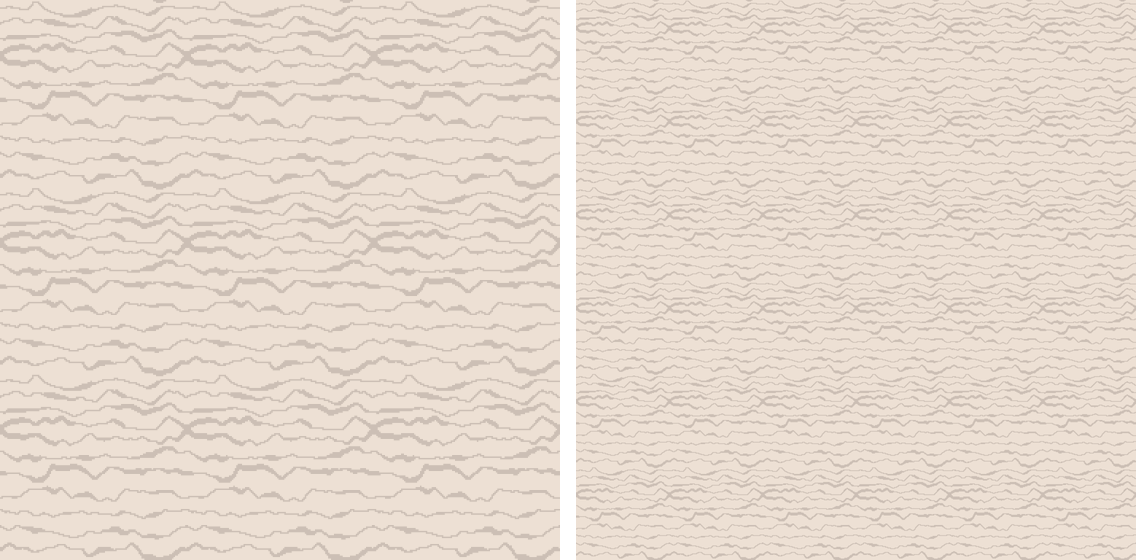
Left: one tile. Right: repeated 2 by 2.
Give the GLSL for this pattern, as a three.js fragment shader.

```glsl
varying vec2 vUv;

const float CELLS = 128.0; // grid cells along one tile
const float LINES = 11.0;  // wavy lines in one tile

float hash(vec2 p) {
  return fract(sin(dot(p, vec2(12.9898, 78.233))) * 43758.5453);
}

// Value noise along x that wraps after one tile
float wrapNoise(float x, float knots, float seed) {
  float t = x / CELLS * knots;
  float i = floor(t);
  float a = hash(vec2(mod(i, knots), seed));
  float b = hash(vec2(mod(i + 1.0, knots), seed));
  return mix(a, b, smoothstep(0.0, 1.0, t - i));
}

// Vertical wander of one line, in cells
float wander(float x, float line) {
  float swell = wrapNoise(x, 10.0, line + 1.7) - 0.5;
  float ripple = wrapNoise(x, 21.0, line + 23.1) - 0.5;
  float grit = wrapNoise(x, 43.0, line + 47.3) - 0.5;
  float strength = mix(0.65, 1.1, hash(vec2(line, 5.3)));
  return strength * (9.0 * swell + 4.0 * ripple) + 1.3 * grit;
}

// 1 where a grid cell belongs to a line
float inkCell(vec2 cell) {
  cell = mod(cell, CELLS);
  for (float line = 0.0; line < LINES; line++) {
    // Lines crowd together in the upper half of the tile
    float v = (line + 0.5) / LINES;
    float base = CELLS * (v + 0.032 * (1.0 - cos(6.28319 * v)));
    float offset = mod(cell.y + 0.5 - base + 0.5 * CELLS, CELLS) - 0.5 * CELLS;
    if (abs(offset) > 14.0) continue;

    // Span both ends of the column so steep parts stay joined
    float left = wander(cell.x, line);
    float right = wander(cell.x + 1.0, line);
    float swelling = smoothstep(0.42, 1.0, wrapNoise(cell.x, 11.0, line + 71.9));
    float thickness = 1.0 + 2.8 * swelling + abs(right - left);
    if (abs(offset - 0.5 * (left + right)) <= 0.5 * thickness) return 1.0;
  }
  return 0.0;
}

void main() {
  // Three tiles each way, on a coarse grid
  vec2 p = vUv * 3.0 * CELLS - 0.5;
  vec2 cell = floor(p);

  // Blend neighbouring cells only across their shared edges
  vec2 pixel = clamp(fwidth(vUv) * 3.0 * CELLS, 0.001, 1.0);
  vec2 blend = clamp((p - cell - 0.5) / pixel + 0.5, 0.0, 1.0);
  float lower = mix(inkCell(cell), inkCell(cell + vec2(1.0, 0.0)), blend.x);
  float upper = mix(inkCell(cell + vec2(0.0, 1.0)), inkCell(cell + 1.0), blend.x);
  float ink = mix(lower, upper, blend.y);

  vec3 cream = vec3(0.93, 0.88, 0.83);
  vec3 taupe = vec3(0.80, 0.75, 0.71);
  gl_FragColor = vec4(mix(cream, taupe, ink), 1.0);
}
```
